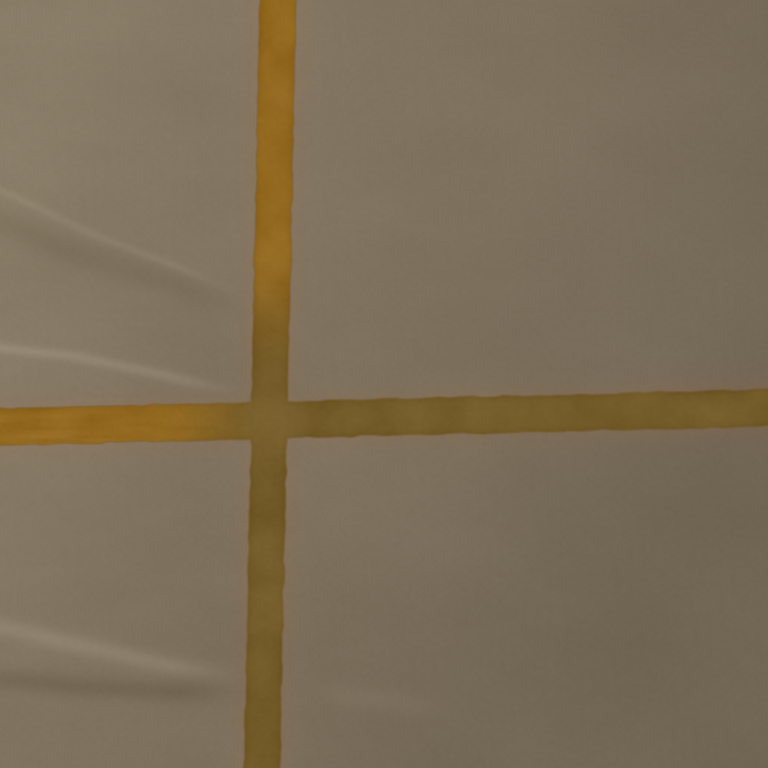
A WebGL 2 fragment shader for this texture:

```glsl
#version 300 es
precision highp float;

uniform vec2 u_resolution;
out vec4 fragColor;

float hash(vec2 p) {
    return fract(sin(dot(p, vec2(127.1, 311.7))) * 43758.5453);
}

float noise(vec2 p) {
    vec2 i = floor(p), f = fract(p);
    f = f * f * (3.0 - 2.0 * f);
    return mix(mix(hash(i), hash(i + vec2(1, 0)), f.x),
               mix(hash(i + vec2(0, 1)), hash(i + vec2(1, 1)), f.x), f.y);
}

float fbm(vec2 p) {
    float sum = 0.0, amp = 0.5;
    for (int i = 0; i < 4; i++) {
        sum += amp * noise(p);
        p = p * 2.03 + 7.1;
        amp *= 0.5;
    }
    return sum;
}

// Soft fold running down to the right, fading out before the joint
float crease(vec2 uv, float start, float slope, float width) {
    float d = uv.y - start - slope * uv.x + 0.012 * (noise(uv * 9.0) - 0.5);
    return exp(-d * d / (width * width)) * (1.0 - smoothstep(0.22, 0.33, uv.x));
}

// Coverage of a band from its signed distance
float band(float d, float edge) {
    return 1.0 - smoothstep(-edge, edge, d);
}

void main() {
    vec2 uv = gl_FragCoord.xy / u_resolution;
    float edge = max(0.0025, 0.75 / u_resolution.y);

    // Slightly tilted joints with uneven edges
    float acrossV = uv.x - (0.341 + 0.021 * uv.y);
    float acrossH = uv.y - (0.444 + 0.025 * uv.x);
    float dV = abs(acrossV) - 0.0235 + 0.003 * (noise(uv * vec2(20, 70)) - 0.5);
    float dH = abs(acrossH) - 0.0240 + 0.003 * (noise(uv * vec2(70, 20)) - 0.5);
    float d = min(dV, dH);

    // Tile surface: light from the upper left, cloudy stains
    float shade = clamp(0.72 - 0.95 * uv.x + 0.42 * uv.y, 0.0, 1.0);
    vec3 tile = mix(vec3(0.445, 0.400, 0.330), vec3(0.535, 0.485, 0.405), shade);
    tile += 0.045 * (fbm(uv * vec2(4, 6) + 3.0) - 0.47);
    tile += 0.012 * (fbm(uv * vec2(14, 40)) - 0.47) * (1.0 - uv.x);

    // Folds and smudges on the left side
    tile += 0.050 * crease(uv, 0.552, -0.20, 0.007);
    tile += 0.050 * crease(uv, 0.180, -0.20, 0.012);
    tile += 0.028 * crease(uv, 0.750, -0.42, 0.006);
    tile -= 0.030 * crease(uv, 0.710, -0.36, 0.020);
    tile -= 0.045 * crease(uv, 0.112, -0.05, 0.014);
    tile += 0.020 * exp(-pow((uv.y - 0.09 + 0.12 * (uv.x - 0.48)) / 0.014, 2.0))
                  * smoothstep(0.38, 0.46, uv.x) * (1.0 - smoothstep(0.50, 0.62, uv.x));

    // Warm fringe beside the joints
    tile += vec3(0.030, -0.004, -0.016) * exp(-max(d, 0.0) / 0.012);

    // Joint colour: bright ochre at the top and left ends, duller elsewhere
    float bright = max(smoothstep(0.50, 0.68, uv.y) * band(dV, edge),
                       (1.0 - smoothstep(0.20, 0.36, uv.x)) * band(dH, edge));
    vec3 joint = mix(vec3(0.455, 0.360, 0.165), vec3(0.575, 0.410, 0.125), bright);
    joint += 0.07 * (fbm(uv * 24.0) - 0.47);
    joint += 0.03 * (noise(uv * vec2(16, 190)) - 0.5) * bright * band(dH, edge);
    joint -= 0.035 * exp(-abs(d) / 0.004);

    // Worn crossing where both joints blend
    float crossing = exp(-dot(vec2(acrossV, acrossH), vec2(acrossV, acrossH)) / 0.0012);
    joint = mix(joint, vec3(0.485, 0.385, 0.185), 0.7 * crossing);

    // Fine grain
    vec3 color = mix(tile, joint, band(d, edge));
    color += 0.010 * (noise(uv * 260.0) - 0.5);
    fragColor = vec4(color, 1.0);
}
```
